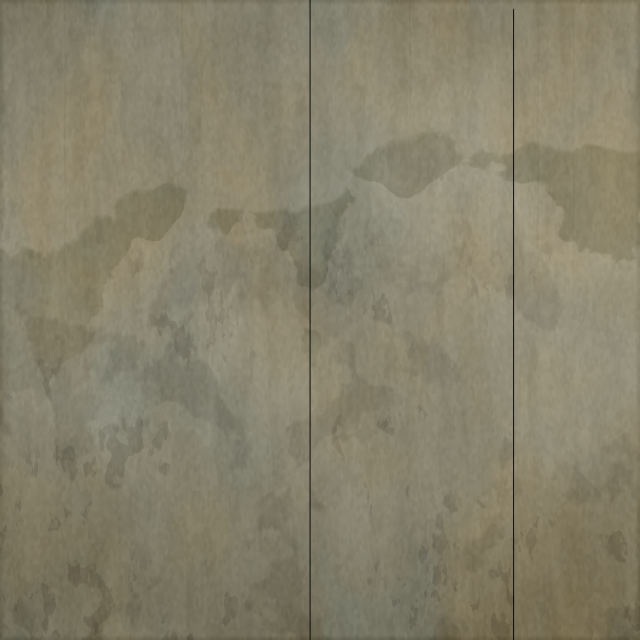
Reproduce this texture procedurally as a Shadertoy shader.

```glsl
const vec3 PLASTER = vec3(0.545, 0.523, 0.437);
const vec3 WARM_TINT = vec3(0.030, 0.004, -0.026);
const vec3 DAMP_SHADE = vec3(0.068, 0.064, 0.068);
const vec3 STAIN_SHADE = vec3(0.042, 0.042, 0.038);
const vec3 FLAKE_SHADE = vec3(0.050, 0.052, 0.046);
const vec3 SEAM_COLOR = vec3(0.035, 0.034, 0.030);
const float SEAM_LEFT = 0.4845;
const float SEAM_RIGHT = 0.8025;
const float SEAM_RIGHT_TOP = 0.986;
const float SEAM_WIDTH = 0.0015;
const float DAMP_RAGGEDNESS = 0.20;
const float DAMP_EDGE = 0.007;
const float MOTTLE_STRENGTH = 0.12;
const float STREAK_STRENGTH = 0.055;
const float GRAIN_STRENGTH = 0.035;
const int HAIRLINES = 9;

vec3 hash3(vec2 p) {
    vec3 q = fract(p.xyx * vec3(0.1031, 0.1030, 0.0973));
    q += dot(q, q.yxz + 33.33);
    return fract((q.xxy + q.yzz) * q.zyx);
}

// Smooth cellular noise: random cell values blended by distance
float cells(vec2 p) {
    vec2 id = floor(p), f = p - id;
    float sum = 0.0, total = 0.0;
    for (int y = -1; y <= 1; y++)
    for (int x = -1; x <= 1; x++) {
        vec2 o = vec2(x, y);
        vec3 h = hash3(id + o + 57.0);
        vec2 d = o + h.xy - f;
        float w = exp(-7.0 * dot(d, d));
        sum += w * h.z;
        total += w;
    }
    return sum / total;
}

float fractalCells(vec2 p) {
    float sum = 0.0, amp = 0.5;
    for (int i = 0; i < 5; i++) {
        sum += amp * cells(p);
        p = mat2(0.8, 0.6, -0.6, 0.8) * p * 2.03 + 11.7;
        amp *= 0.5;
    }
    return sum / 0.97;
}

float bump(float x, float center, float width) {
    float d = (x - center) / width;
    return exp(-d * d);
}

// Ragged band of moisture rising to the right
float dampBand(vec2 p) {
    float top = 0.635 + 0.14 * smoothstep(0.0, 0.9, p.x)
              + 0.035 * (1.0 - p.x) * sin(15.0 * p.x - 2.2)
              - 0.03 * smoothstep(0.88, 1.0, p.x);
    float depth = 0.045 + 0.17 * bump(p.x, 0.06, 0.11)
                + 0.17 * bump(p.x, 0.49, 0.04)
                + 0.11 * bump(p.x, 0.95, 0.11);
    float ragged = DAMP_RAGGEDNESS * (fractalCells(p * 11.0 + 3.0) - 0.5);
    float upper = top - p.y + 0.45 * ragged;
    float lower = p.y - top + depth + ragged;
    float fade = 0.45 + 0.55 * smoothstep(0.40, 0.60, p.y);
    return fade * smoothstep(-DAMP_EDGE, DAMP_EDGE, min(upper, lower));
}

// Faint vertical scratches of varied length
float hairlines(vec2 p, float pixel) {
    float mark = 0.0;
    for (int i = 0; i < HAIRLINES; i++) {
        vec3 h = hash3(vec2(i, 21));
        float x = (float(i) + h.x) / float(HAIRLINES) + 0.001 * sin(p.y * 31.0 + h.z * 6.0);
        float span = smoothstep(0.32, 0.1, abs(p.y - h.y));
        mark += span * smoothstep(0.001 + pixel, 0.0, abs(p.x - x)) * (0.3 + 0.7 * h.z);
    }
    return mark;
}

float seam(float offset, float pixel) {
    return clamp((0.5 * (SEAM_WIDTH + pixel) - abs(offset)) / pixel, 0.0, 1.0);
}

void mainImage(out vec4 fragColor, in vec2 fragCoord) {
    vec2 p = fragCoord / iResolution.xy;
    float pixel = 1.0 / iResolution.x;
    vec2 warped = p + 0.012 * sin(p.yx * 17.0 + 2.0 * sin(p * 9.0));

    // Broad light and mottling
    float light = 0.032 * bump(p.y, 0.62, 0.22) - 0.075 * smoothstep(0.36, 0.0, p.y)
                - 0.03 * smoothstep(0.8, 1.0, p.y)
                + 0.012 * smoothstep(0.3, 0.55, p.x) - 0.006;
    light += MOTTLE_STRENGTH * (fractalCells(warped * vec2(5.0, 3.5)) - 0.5);

    // Vertical streaks and fine grain
    light += STREAK_STRENGTH * (fractalCells(p * vec2(55.0, 8.0) + 40.0) - 0.5);
    light += GRAIN_STRENGTH * (cells(p * vec2(210.0, 120.0)) - 0.5);
    vec3 color = PLASTER + light;

    // Warm and cool weathering
    float warmth = 2.6 * (fractalCells(warped * vec2(6.0, 4.0) + 70.0) - 0.5)
                 + 0.5 * smoothstep(0.6, 1.0, p.x) * smoothstep(0.75, 1.0, p.y)
                 - 0.35 * smoothstep(0.35, 0.0, p.x);
    color += WARM_TINT * warmth;

    // Damp band, soft stains and small flakes
    color -= DAMP_SHADE * dampBand(p);
    float below = smoothstep(0.72, 0.5, p.y);
    float stain = smoothstep(0.57, 0.68, fractalCells(warped * vec2(13.0, 10.0) + 25.0));
    color -= STAIN_SHADE * stain * (0.2 + 0.8 * below);
    float flake = smoothstep(0.60, 0.68, fractalCells(p * vec2(46.0, 24.0) + 90.0));
    float cluster = smoothstep(0.42, 0.62, cells(p * 8.0 + 15.0));
    color -= FLAKE_SHADE * flake * cluster * (0.25 + 0.75 * below);

    // Scratches, worn border and panel seams
    color -= 0.022 * hairlines(p, pixel);
    vec2 border = min(p, 1.0 - p);
    color -= 0.05 * smoothstep(0.009, 0.0, min(border.x, border.y));
    float rightSeam = seam(p.x - SEAM_RIGHT, pixel) * smoothstep(pixel, -pixel, p.y - SEAM_RIGHT_TOP);
    color = mix(color, SEAM_COLOR, max(seam(p.x - SEAM_LEFT, pixel), rightSeam));
    fragColor = vec4(color, 1.0);
}
```
